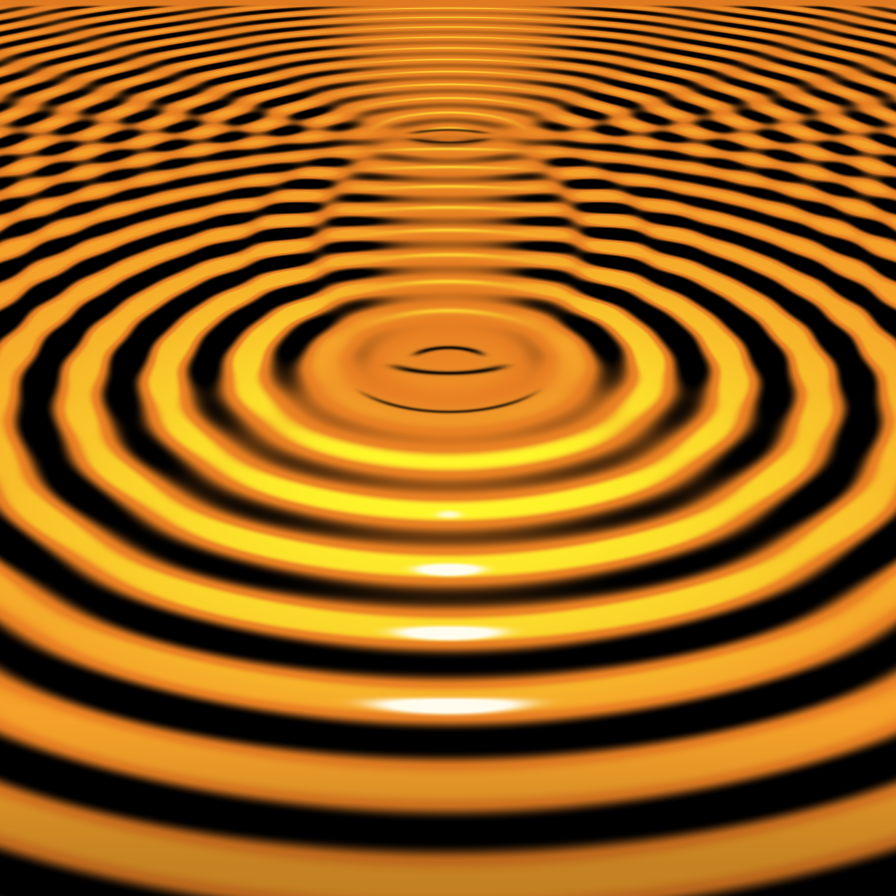
This background is drawn by a Shadertoy shader. Its source:

```glsl
// Golden liquid surface seen in perspective, with ripples spreading from two
// sources. Their summed slopes are lit by a low lamp over the near source;
// distances on the surface are measured in wavelengths.

const float TAU = 6.2831853;

// Slope vector of the circular wave around a source, at offset p from it.
vec2 rippleSlope(vec2 p) {
    float r = length(p);
    float amplitude = 0.6 / (1.0 + 0.12 * r) * smoothstep(0.0, 0.5, r);
    return p / max(r, 0.001) * amplitude * sin(TAU * (r - 0.285));
}

// Soft thin line where the distance is near zero.
float thinLine(float distanceToLine, float width) {
    float q = distanceToLine / width;
    return exp(-q * q);
}

void mainImage(out vec4 fragColor, in vec2 fragCoord) {
    vec2 uv = fragCoord / iResolution.xy;

    // Project the canvas onto the surface, centred on the near source.
    float drop = 1.39 - uv.y;
    vec2 nearPos = vec2(8.94 * (uv.x - 0.501), 15.88) / drop - vec2(0.0, 20.05);
    vec2 farPos = nearPos - vec2(0.0, 9.25);
    float r = length(nearPos);
    float behind = smoothstep(-1.0, 0.8, nearPos.y);

    // A calm lane runs along the axis behind the near source.
    float laneX = nearPos.x / (1.3 + 0.07 * max(nearPos.y, 0.0) + 0.1 * max(farPos.y, 0.0));
    float lane = exp(-laneX * laneX * laneX * laneX) * behind;
    float frontAxis = exp(-nearPos.x * nearPos.x / 9.0) * (1.0 - behind)
                    * (1.0 - 0.8 * smoothstep(4.0, 7.0, r));

    // Each source dominates on its own side.
    float nearWeight = 1.0 - 0.6 * smoothstep(8.0, 12.0, nearPos.y);
    float farWeight = mix(0.25, 1.0, smoothstep(-2.0, 5.0, nearPos.y));
    vec2 slope = nearWeight * rippleSlope(nearPos) + farWeight * rippleSlope(farPos);

    // Lamp light: slopes facing the lamp are bright, the others fall dark.
    float facing = dot(slope, nearPos / max(r, 0.001));
    float grazing = r * r / (r * r + mix(12.0, 3.0, smoothstep(-2.0, 0.5, nearPos.y)));
    float gain = 3.2 * grazing * (1.0 - 0.8 * lane) * (1.0 - 0.35 * frontAxis)
               * (1.0 - 0.3 * smoothstep(2.0, 8.0, nearPos.y));
    float light = 0.6 + 0.15 * exp(-r * r / 6.0) + 0.15 * lane + 0.28 * frontAxis
                + gain * facing;
    vec3 color = vec3(0.91, 0.5, 0.135) * smoothstep(0.0, 0.85, light);
    color += vec3(0.05, 0.13, 0.03) * smoothstep(0.8, 1.4, light);

    // Yellow glow on the bright crests in front of the near source.
    vec2 glowPos = nearPos + vec2(0.0, 2.5);
    float glow = smoothstep(0.95, 1.3, light) * exp(-0.05 * dot(glowPos, glowPos))
               * smoothstep(1.5, 2.4, r) * (1.0 - smoothstep(5.5, 7.2, r));
    color = mix(color, vec3(1.0, 0.98, 0.17), glow * (1.0 - lane));

    // Narrow bright lines across the calm lane.
    float lineRadius = farPos.y > 0.0 ? length(farPos) : r;
    float crest = pow(0.5 - 0.5 * cos(TAU * lineRadius), 14.0);
    float laneLine = crest * lane * exp(-2.5 * laneX * laneX)
                   * smoothstep(1.0, 1.6, r) * smoothstep(0.2, 0.6, abs(farPos.y));
    color = mix(color, vec3(1.0, 0.86, 0.2), 0.85 * laneLine);

    // Fine dark arcs close to each source.
    float squeeze = nearPos.y > 0.0 ? 0.8 : 0.5;
    float arcs = thinLine(length(nearPos * vec2(squeeze, 1.0)) - 0.36, 0.055)
               * smoothstep(0.05, 0.3, abs(nearPos.y));
    arcs += 0.8 * thinLine(r - 1.36, 0.04) * smoothstep(0.7, 1.25, -nearPos.y);
    arcs += 0.7 * thinLine(length(farPos * vec2(0.55, 1.0)) - 0.38, 0.08)
          * smoothstep(0.05, 0.3, abs(farPos.y));
    color *= 1.0 - 0.9 * min(arcs, 1.0);

    // White glints on the front crests, wider towards the viewer.
    float glintX = nearPos.x / max(0.16 * (r - 2.5), 0.05);
    float glint = pow(0.5 + 0.5 * cos(TAU * (r - 0.57)), 10.0)
                * exp(-glintX * glintX) * (1.0 - behind)
                * smoothstep(2.9, 4.3, r) * (1.0 - smoothstep(6.75, 7.2, r));
    color = mix(color, vec3(1.0, 0.99, 0.93), smoothstep(0.08, 0.6, glint));

    // Dim the nearest water and close the far edge with a plain strip.
    color *= 1.0 - 0.2 * smoothstep(6.6, 8.6, -nearPos.y);
    color = mix(color, vec3(0.88, 0.48, 0.13), smoothstep(0.991, 0.995, uv.y));

    fragColor = vec4(clamp(color, 0.0, 1.0), 1.0);
}
```
